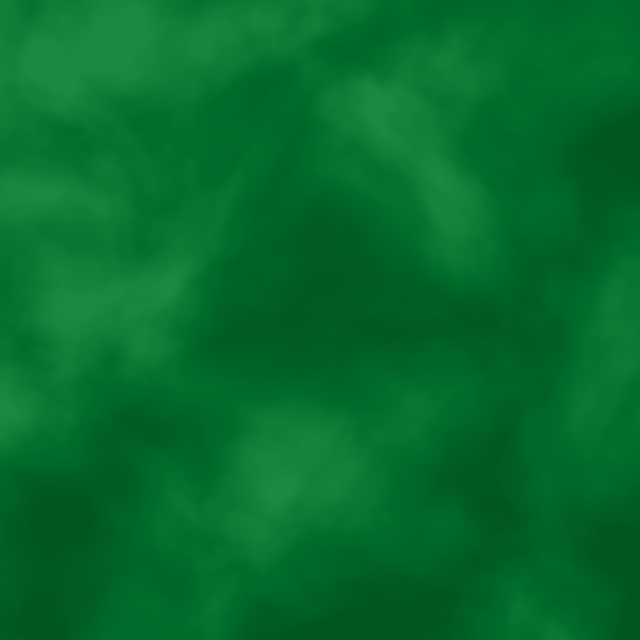
Reproduce this texture procedurally as a three.js fragment shader.

```glsl
varying vec2 vUv;

const vec3 DEEP_GREEN = vec3(0.0, 0.345, 0.135);
const vec3 MID_GREEN = vec3(0.0, 0.428, 0.175);
const vec3 PALE_GREEN = vec3(0.115, 0.535, 0.25);

const float CLOUD_SCALE = 3.4;
const float CLOUD_CONTRAST = 0.95;
const float MEAN_TONE = 0.435;
const vec2 LIGHT_SLOPE = vec2(-0.25, 0.3);

// Random unit gradient of a lattice point
vec2 latticeGradient(vec2 cell) {
  vec3 p = fract(cell.xyx * vec3(0.1031, 0.1030, 0.0973));
  p += dot(p, p.yzx + 33.33);
  float angle = 6.28318 * fract((p.x + p.y) * p.z);
  return vec2(cos(angle), sin(angle));
}

float cornerValue(vec2 cell, vec2 local, vec2 corner) {
  return dot(latticeGradient(cell + corner), local - corner);
}

float gradientNoise(vec2 p) {
  vec2 cell = floor(p);
  vec2 f = p - cell;
  vec2 w = f * f * f * (f * (f * 6.0 - 15.0) + 10.0);
  float low = mix(cornerValue(cell, f, vec2(0.0, 0.0)),
                  cornerValue(cell, f, vec2(1.0, 0.0)), w.x);
  float high = mix(cornerValue(cell, f, vec2(0.0, 1.0)),
                   cornerValue(cell, f, vec2(1.0, 1.0)), w.x);
  return mix(low, high, w.y);
}

// Octaves are turned against each other to hide the lattice
float cloudNoise(vec2 p, float gain) {
  mat2 turn = mat2(0.8, 0.6, -0.6, 0.8);
  float sum = 0.0;
  float amplitude = 1.0;
  for (int i = 0; i < 5; i++) {
    sum += amplitude * gradientNoise(p);
    p = turn * p * 2.03 + vec2(17.3, 9.1);
    amplitude *= gain;
  }
  return sum;
}

// Gentle bending of the coordinates
vec2 bend(vec2 p, float strength) {
  vec2 offset = vec2(gradientNoise(p * 0.9 + 41.7),
                     gradientNoise(p * 0.9 + 73.2));
  return p + strength * offset;
}

// Dark to mid to pale, with tone 0.5 at the mid green
vec3 greenRamp(float tone) {
  vec3 shade = mix(DEEP_GREEN, MID_GREEN, clamp(tone * 2.0, -0.1, 1.0));
  return mix(shade, PALE_GREEN, clamp(tone * 2.0 - 1.0, 0.0, 1.0));
}

void main() {
  vec2 p = bend(vUv * CLOUD_SCALE + vec2(5.2, 11.6), 0.35);
  float clouds = CLOUD_CONTRAST * cloudNoise(p, 0.46);
  float slope = dot(vUv - 0.5, LIGHT_SLOPE);
  gl_FragColor = vec4(greenRamp(MEAN_TONE + slope + clouds), 1.0);
}
```
